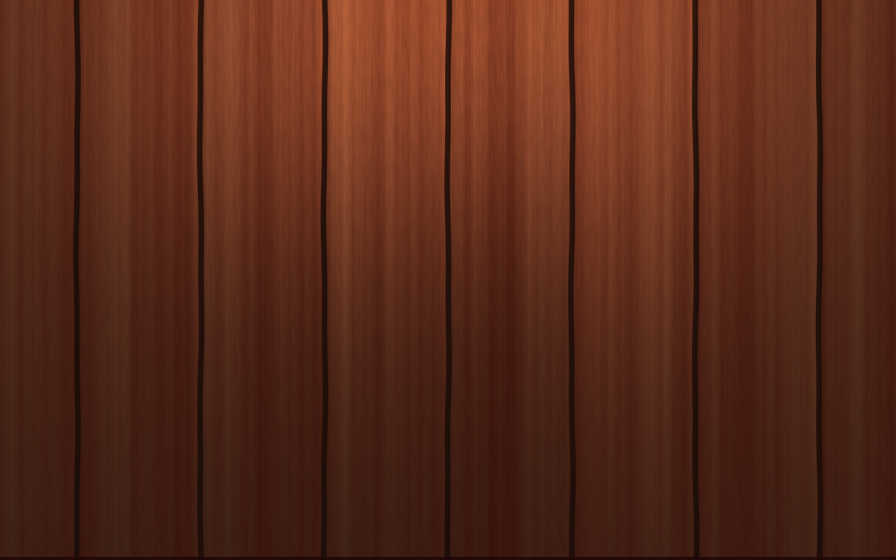
This texture is drawn by a WebGL 2 fragment shader. Its source:

```glsl
#version 300 es
precision highp float;
// Upright red-brown wood planks split by thin dark seams, lit from the top centre.
// Layered sines give each plank its streaks, stretched cellular noise its fine grain,
// and a soft elliptical glow sets how far the colour moves from shadow to lit wood.

uniform vec2 u_resolution;
out vec4 outColor;

// Lengths are fractions of the canvas width unless noted.
const float PLANK_PITCH = 0.1381;
const float FIRST_SEAM = 0.0859;
const float SEAM_HALF_WIDTH = 0.0031;
const float SEAM_WOBBLE = 0.0008;
const float LIP_WIDTH = 0.004;
const float BASE_EDGE = 0.005;             // fraction of the height
const vec2 LIGHT_CENTRE = vec2(0.49, 1.0); // fractions of both sides
const vec2 LIGHT_REACH = vec2(0.38, 0.48);
const float LIGHT_GAIN = 0.70;
const float AMBIENT = 0.17;
const float AMBIENT_RISE = 0.12;
const float STREAK_GAIN = 0.15;
const float GRAIN_GAIN = 0.13;
const vec2 GRAIN_CELLS = vec2(260.0, 36.0);
const vec3 SHADOW_WOOD = vec3(0.15, 0.06, 0.04);
const vec3 LIT_WOOD = vec3(0.65, 0.32, 0.19);
const vec3 DUSTY_TINT = vec3(-0.008, 0.012, 0.010);
const vec3 SEAM_COLOR = vec3(0.11, 0.05, 0.03);
const vec3 BASE_COLOR = vec3(0.12, 0.025, 0.02);
const float TAU = 6.2832;

float hash(vec2 p) {
  p = fract(p * vec2(0.1031, 0.1137));
  p += dot(p, p.yx + 33.33);
  return fract((p.x + p.y) * p.x * 97.3);
}

// Vertical streaks across one plank, drifting slowly along its length.
float streaks(float across, float along, float id, float frequency) {
  float sum = 0.0;
  float gain = 0.5;
  for (int i = 0; i < 5; i++) {
    float layer = float(i);
    float phase = TAU * hash(vec2(id + 20.0, layer * 7.0 + frequency));
    float drift = 0.5 * sin(along * (2.0 + layer) + phase * 3.0);
    sum += gain * sin(across * frequency + phase + drift);
    frequency *= 1.83;
    gain *= 0.78;
  }
  return sum;
}

// Distance to the nearest scattered point.
float cellular(vec2 p) {
  vec2 cell = floor(p);
  float nearest = 2.0;
  for (int y = -1; y <= 1; y++) {
    for (int x = -1; x <= 1; x++) {
      vec2 c = cell + vec2(x, y);
      vec2 point = c + vec2(hash(c + 11.0), hash(c + 57.0));
      nearest = min(nearest, distance(p, point));
    }
  }
  return nearest;
}

// Lateral wander of a hand-cut seam.
float wobble(float seam, float y) {
  float phase = TAU * hash(vec2(seam + 31.0, 5.0));
  return SEAM_WOBBLE * (sin(y * 17.0 + phase) + 0.5 * sin(y * 47.0 + phase * 2.0));
}

void main() {
  vec2 uv = gl_FragCoord.xy / u_resolution;
  vec2 p = gl_FragCoord.xy / u_resolution.x;
  float blur = max(0.75 / u_resolution.x, 0.0009);

  // Plank layout
  float column = (p.x - FIRST_SEAM) / PLANK_PITCH;
  float plank = floor(column);
  float across = column - plank;
  float seam = round(column);
  float fromSeam = (column - seam) * PLANK_PITCH + wobble(seam, p.y);

  // Wood figure
  float broad = streaks(across, p.y, plank, 5.0);
  float fine = streaks(across, p.y * 2.0, plank + 9.0, 38.0);
  float grain = cellular(p * GRAIN_CELLS) - 0.45;
  float tone = hash(vec2(plank + 40.0, 3.0)) - 0.5;

  // Glow, whose lower edge varies from streak to streak
  vec2 offset = (uv - LIGHT_CENTRE) / LIGHT_REACH;
  offset.y *= 1.0 - 0.12 * broad - 0.2 * tone;
  float light = AMBIENT + AMBIENT_RISE * uv.y + LIGHT_GAIN * exp(-dot(offset, offset));
  light *= 1.0 + STREAK_GAIN * (broad + 0.4 * fine + tone) - GRAIN_GAIN * grain;

  // Pale lip on the left of each seam, faint shade on its right
  float side = abs(fromSeam) - SEAM_HALF_WIDTH;
  float lip = exp(-pow(max(side, 0.0) / LIP_WIDTH, 2.0));
  light *= 1.0 + lip * (fromSeam < 0.0 ? 0.14 : -0.10);

  vec3 color = mix(SHADOW_WOOD, LIT_WOOD, light);
  color += DUSTY_TINT * (broad + 0.5 * fine);

  // Seams and the dark line along the foot
  float seamMask = 1.0 - smoothstep(-blur, blur, side);
  color = mix(color, SEAM_COLOR * (0.9 + 0.6 * light), seamMask * 0.95);
  float foot = 1.0 - smoothstep(BASE_EDGE - blur, BASE_EDGE + 2.0 * blur, uv.y);
  color = mix(color, BASE_COLOR, foot * 0.85);

  outColor = vec4(clamp(color, 0.0, 1.0), 1.0);
}
```
